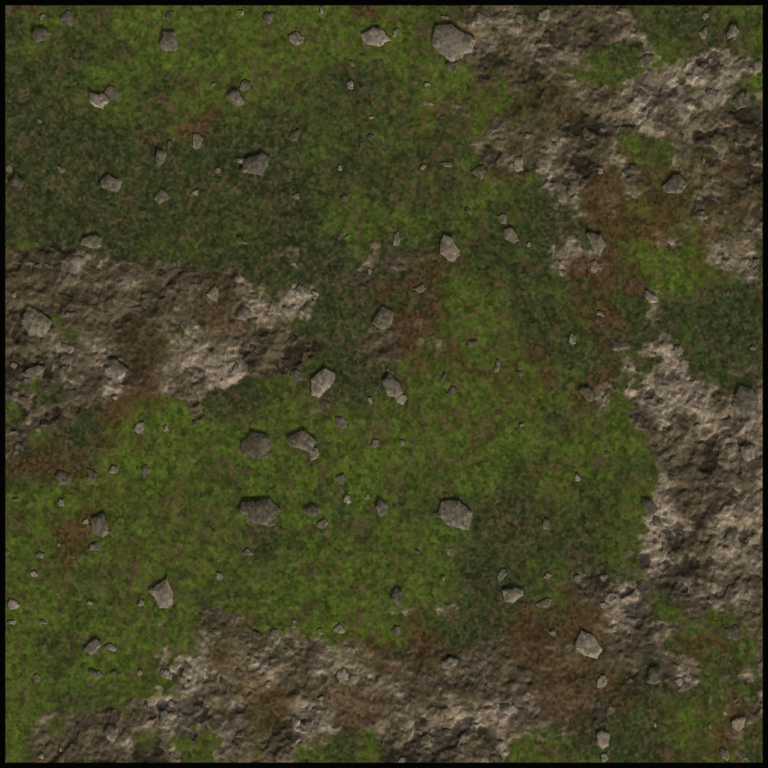
This texture is drawn by a WebGL 2 fragment shader. Its source:

```glsl
#version 300 es
precision highp float;

uniform vec2 u_resolution;
out vec4 fragColor;

const vec2 LIGHT = vec2(0.35, -0.94);

vec2 hash2(vec2 p) {
    vec3 q = fract(p.xyx * vec3(0.1031, 0.1030, 0.0973));
    q += dot(q, q.yzx + 33.33);
    return fract((q.xx + q.yz) * q.zy);
}

mat2 rotation(float angle) {
    float c = cos(angle), s = sin(angle);
    return mat2(c, -s, s, c);
}

// Soft cellular noise: random cell values blended around scattered centres
float cellNoise(vec2 p) {
    vec2 base = floor(p);
    float total = 0.0, weight = 0.00001;
    for (int y = -1; y <= 1; y++)
    for (int x = -1; x <= 1; x++) {
        vec2 cell = base + vec2(x, y);
        vec2 h = hash2(cell);
        vec2 d = cell + h - p;
        float k = exp(-7.0 * dot(d, d));
        total += k * fract(dot(h, vec2(17.0, 29.0)));
        weight += k;
    }
    return total / weight;
}

float layered(vec2 p, int octaves, float gain) {
    float total = 0.0, amplitude = 1.0, weight = 0.0;
    mat2 turn = rotation(0.7);
    for (int i = 0; i < octaves; i++) {
        total += amplitude * cellNoise(p);
        weight += amplitude;
        amplitude *= gain;
        p = turn * p * 2.03 + 13.7;
    }
    return total / weight;
}

// Scattered angular stones: x distance, y facet light, z tone
vec3 stones(vec2 p, float count, float density) {
    vec3 nearest = vec3(1.0, 0.0, 0.0);
    vec2 g = p * count;
    for (int y = -1; y <= 1; y++)
    for (int x = -1; x <= 1; x++) {
        vec2 cell = floor(g) + vec2(x, y);
        vec2 place = hash2(cell + 71.0), kind = hash2(cell + 19.7);
        if (kind.x > density) continue;
        float radius = mix(0.13, 0.36, kind.y * kind.y);
        mat2 turn = rotation(6.283 * fract(place.x * 9.0 + place.y));
        vec2 q = turn * (g - cell - 0.25 - 0.5 * place);
        q.y *= mix(1.0, 1.7, place.y);
        float d = -1.0;
        vec2 facet = vec2(0.0);
        for (int i = 0; i < 6; i++) {
            vec2 jitter = hash2(cell * 3.0 + float(i) * 11.3);
            float a = (float(i) + 0.7 * jitter.x) * 1.047;
            vec2 n = vec2(cos(a), sin(a));
            float e = dot(q, n) - radius * mix(0.6, 1.0, jitter.y);
            if (e > d) { d = e; facet = n; }
        }
        float rim = smoothstep(-0.6 * radius, 0.0, d);
        if (d / count < nearest.x)
            nearest = vec3(d / count, dot(facet, turn * LIGHT) * rim, kind.x / density);
    }
    return nearest;
}

vec3 layStones(vec3 ground, vec2 p, float count, float density, float grain, float pixel) {
    float reach = 0.06 / count;
    float shade = stones(p + LIGHT * reach, count, density).x;
    ground *= 1.0 - 0.55 * smoothstep(reach * 0.6, -reach * 0.6, shade);
    vec3 s = stones(p, count, density);
    vec3 tone = mix(vec3(0.28, 0.26, 0.21), vec3(0.45, 0.41, 0.35), s.z);
    tone *= (1.0 + 0.3 * s.y) * (0.8 + 0.4 * grain);
    return mix(ground, tone, smoothstep(pixel, -pixel, s.x));
}

vec3 mossColour(vec2 p, float grain) {
    float clump = layered(p * 130.0, 2, 0.9);
    float lush = layered(p * 6.0 + 41.0, 4, 0.65);
    vec3 green = mix(vec3(0.20, 0.225, 0.125), vec3(0.27, 0.32, 0.115), smoothstep(0.35, 0.65, lush));
    float litter = smoothstep(0.5, 0.8, 0.6 * layered(p * 34.0 + 5.0, 3, 0.8) + 0.5 * grain);
    vec3 colour = mix(green, vec3(0.27, 0.225, 0.155), litter * 0.8);
    return colour * (0.55 + 0.6 * clump + 0.3 * grain);
}

vec3 rockColour(vec2 p, float grain) {
    float height = layered(p * 22.0, 4, 0.6);
    float slope = height - layered((p + LIGHT * 0.003) * 22.0, 4, 0.6);
    float pale = smoothstep(0.42, 0.68, layered(p * 9.0 + 23.0, 5, 0.7));
    vec3 colour = mix(vec3(0.275, 0.24, 0.18), vec3(0.455, 0.405, 0.34), pale);
    colour *= 1.0 - 0.35 * smoothstep(0.38, 0.27, height);
    return colour * clamp(1.0 + 5.0 * slope, 0.45, 1.4) * (0.88 + 0.24 * grain);
}

void main() {
    float side = min(u_resolution.x, u_resolution.y);
    vec2 p = gl_FragCoord.xy / side, extent = u_resolution / side;
    float pixel = 1.0 / side;
    float grain = cellNoise(p * 260.0);

    // Ground: moss, bare soil and weathered rock
    float exposure = layered(p * vec2(3.6, 4.4) + 8.0, 6, 0.66);
    float soil = smoothstep(0.55, 0.66, layered(p * 6.5 + 90.0, 5, 0.6));
    vec3 colour = mossColour(p, grain);
    vec3 earth = vec3(0.275, 0.195, 0.125) * (0.7 + 0.6 * grain);
    colour = mix(colour, earth, 0.75 * soil * smoothstep(0.40, 0.52, exposure));
    colour = mix(colour, rockColour(p, grain), smoothstep(0.505, 0.565, exposure) * (1.0 - 0.6 * soil));

    // Loose stones, small then large, with ragged outlines
    vec2 ragged = p + 0.004 * (vec2(cellNoise(p * 80.0), cellNoise(p * 80.0 + 37.0)) - 0.5);
    colour = layStones(colour, ragged, 30.0, 0.2, grain, pixel);
    colour = layStones(colour, ragged, 11.0, 0.36, grain, pixel);

    // Dark frame
    vec2 margin = min(p, extent - p);
    float inside = smoothstep(-pixel, pixel, min(margin.x, margin.y) - 0.0068);
    fragColor = vec4(mix(vec3(0.015, 0.015, 0.01), colour, inside), 1.0);
}
```
